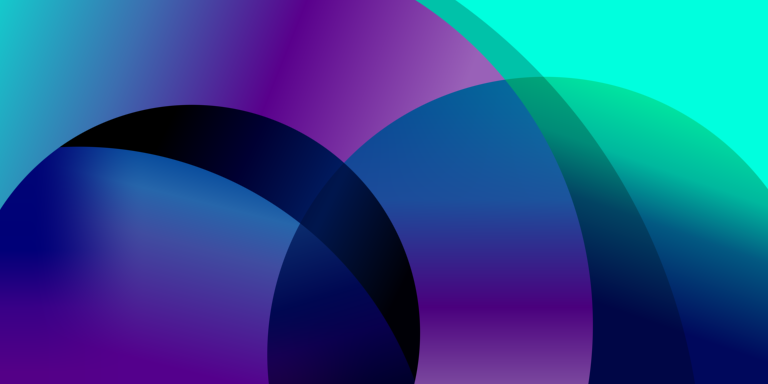
A WebGL 1 fragment shader for this background:

```glsl
precision highp float;
// Overlapping translucent discs in teal, blue, violet and near-black gradients.

uniform vec2 u_resolution;

// Soft-edged coverage of a disc; edge is the width of the smoothed rim.
float disc(vec2 p, vec2 centre, float radius, float edge) {
  return 1.0 - smoothstep(-edge, edge, length(p - centre) - radius);
}

// Four-colour gradient with its stops at increasing positions.
vec3 ramp(float t, vec4 stops, vec3 a, vec3 b, vec3 c, vec3 d) {
  vec3 blend = clamp((vec3(t) - stops.xyz) / (stops.yzw - stops.xyz), 0.0, 1.0);
  return mix(mix(mix(a, b, blend.x), c, blend.y), d, blend.z);
}

// Large disc: teal through violet to mauve.
vec3 violetFill(float x, float depth) {
  return ramp(x + 0.4 * depth, vec4(0.0, 0.39, 0.80, 1.30),
    vec3(0.08, 0.79, 0.80), vec3(0.235, 0.43, 0.69),
    vec3(0.35, 0.0, 0.55), vec3(0.60, 0.38, 0.72));
}

// Right disc where it lies over the large one: blue falling to violet.
vec3 blueFill(float x, float depth) {
  vec3 base = ramp(depth, vec4(0.23, 0.52, 0.80, 1.0),
    vec3(0.02, 0.37, 0.60), vec3(0.11, 0.31, 0.61),
    vec3(0.29, 0.0, 0.49), vec3(0.48, 0.28, 0.62));
  float lift = (x - 1.2) * (1.0 - smoothstep(0.2, 0.65, depth));
  return base + vec3(0.0, 0.32, 0.1) * lift;
}

// Right disc over the bright ground: green falling to navy.
vec3 greenFill(float x, float depth) {
  return ramp(depth - 0.35 * (x - 1.667), vec4(0.25, 0.42, 0.57, 0.83),
    vec3(0.0, 0.89, 0.63), vec3(0.0, 0.72, 0.62),
    vec3(0.01, 0.35, 0.51), vec3(0.0, 0.03, 0.36));
}

// Dark crescent: black with a navy glow midway.
vec3 crescentFill(float x, float depth) {
  return ramp(x + 0.5 * depth, vec4(0.60, 0.85, 1.12, 1.42),
    vec3(0.0), vec3(0.0, 0.0, 0.20),
    vec3(0.0, 0.11, 0.38), vec3(0.0, 0.0, 0.03));
}

// Inside the crescent: blue to violet, with a navy left side.
vec3 innerFill(float x, float depth) {
  vec3 body = ramp(depth - 0.25 * (x - 0.5), vec4(0.40, 0.52, 0.64, 0.97),
    vec3(0.0, 0.27, 0.60), vec3(0.15, 0.40, 0.67),
    vec3(0.25, 0.30, 0.63), vec3(0.33, 0.0, 0.55));
  vec3 side = ramp(depth, vec4(0.40, 0.65, 0.80, 0.97),
    vec3(0.0, 0.02, 0.46), vec3(0.0, 0.0, 0.47),
    vec3(0.22, 0.0, 0.53), vec3(0.33, 0.0, 0.53));
  return mix(side, body, smoothstep(0.08, 0.38, x));
}

// Shadowed overlap of the inner area and the right disc.
vec3 overlapFill(float x, float depth) {
  vec3 base = ramp(depth + 0.3 * (x - 0.75), vec4(0.55, 0.80, 0.92, 1.10),
    vec3(0.05, 0.20, 0.45), vec3(0.0, 0.03, 0.32),
    vec3(0.03, 0.0, 0.30), vec3(0.0, 0.0, 0.16));
  float warmth = smoothstep(0.8, 1.0, depth) * (1.0 - smoothstep(0.7, 1.0, x));
  return base + vec3(0.08, 0.0, 0.03) * warmth;
}

void main() {
  vec2 p = gl_FragCoord.xy / u_resolution.y;
  float x = p.x;
  float depth = 1.0 - p.y;
  float edge = 0.8 / u_resolution.y;

  // Disc masks
  float large = disc(p, vec2(0.539, 0.154), 1.005, edge);
  float shadow = disc(p, vec2(0.301, -0.247), 1.529, edge);
  float right = disc(p, vec2(1.419, 0.077), 0.723, edge);
  float dark = disc(p, vec2(0.5, 0.133), 0.594, edge);
  float inner = disc(p, vec2(0.205, -0.315), 0.933, edge);

  // Bright ground and the shadow cast on it
  vec3 ground = mix(vec3(0.0, 1.0, 0.87), greenFill(x, depth), right);
  ground *= mix(1.0, 0.76, shadow);

  // Large disc, then the dark disc on top
  vec3 violet = mix(violetFill(x, depth), blueFill(x, depth), right);
  vec3 crescent = crescentFill(x, depth) * mix(1.0, 0.8, right);
  vec3 bowl = mix(innerFill(x, depth), overlapFill(x, depth), right);

  vec3 colour = mix(ground, violet, large);
  colour = mix(colour, mix(crescent, bowl, inner), dark);
  gl_FragColor = vec4(clamp(colour, 0.0, 1.0), 1.0);
}
```
